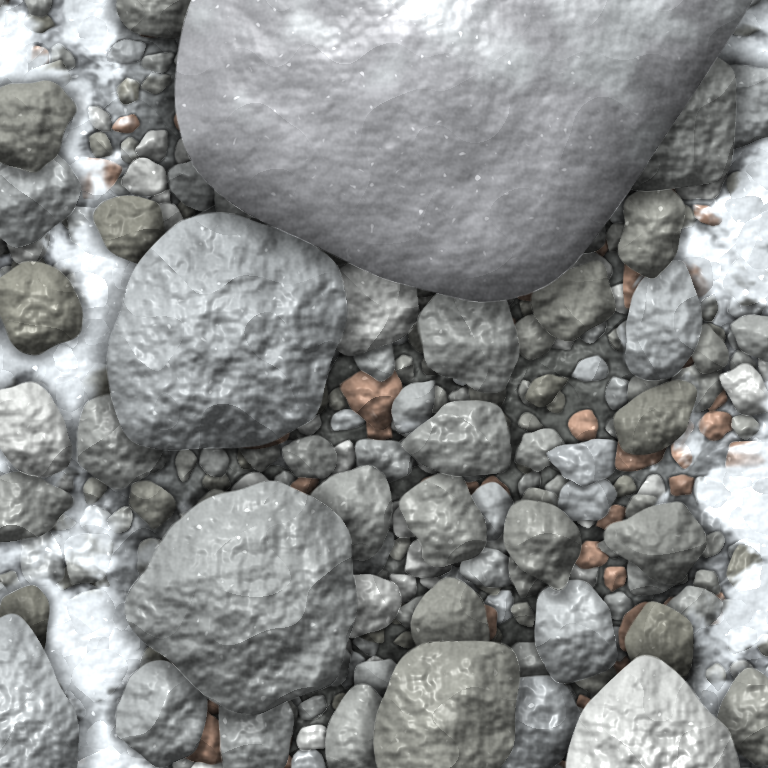
A WebGL 2 fragment shader for this texture:

```glsl
#version 300 es
precision highp float;
uniform vec2 u_resolution;
out vec4 fragColor;

const float TAU = 6.2831853;

struct Surface {
  vec3 tint;
  vec2 tilt;
  float roughness;
  vec2 seed;
};

vec2 hash2(vec2 p) {
  vec3 q = fract(p.xyx * vec3(0.1031, 0.1030, 0.0973));
  q += dot(q, q.yzx + 33.33);
  return fract((q.xx + q.yz) * q.zy);
}

// Gradient noise: value in x, derivative in yz
vec3 gradientNoise(vec2 p) {
  vec2 i = floor(p), f = fract(p);
  vec2 u = f * f * f * (f * (f * 6.0 - 15.0) + 10.0);
  vec2 du = 30.0 * f * f * (f * (f - 2.0) + 1.0);
  vec2 ga = hash2(i) * 2.0 - 1.0, gb = hash2(i + vec2(1, 0)) * 2.0 - 1.0;
  vec2 gc = hash2(i + vec2(0, 1)) * 2.0 - 1.0, gd = hash2(i + 1.0) * 2.0 - 1.0;
  float a = dot(ga, f), b = dot(gb, f - vec2(1, 0));
  float c = dot(gc, f - vec2(0, 1)), d = dot(gd, f - 1.0);
  float k = a - b - c + d;
  float value = a + u.x * (b - a) + u.y * (c - a) + u.x * u.y * k;
  vec2 slope = ga + u.x * (gb - ga) + u.y * (gc - ga) + u.x * u.y * (ga - gb - gc + gd);
  return vec3(value, slope + du * (u.yx * k + vec2(b, c) - a));
}

vec3 fbm(vec2 p, float frequency, int octaves) {
  vec3 sum = vec3(0.0);
  float amp = 1.0;
  for (int i = 0; i < octaves; i++) {
    vec3 n = gradientNoise(p * frequency + float(i) * 7.3);
    sum += amp * vec3(n.x, n.yz * frequency);
    frequency *= 2.1;
    amp *= 0.5;
  }
  return sum;
}

// Adds one soft half-plane; xy gathers the slope, z the weight
void addFace(inout vec3 hull, vec2 p, float angle, float reach, float sharpness) {
  vec2 dir = vec2(cos(angle), sin(angle));
  hull += exp(sharpness * (dot(p, dir) - reach)) * vec3(dir, 1.0);
}

// Lays a domed stone and its contact shadow over a surface
void addStone(inout Surface s, float dist, vec2 slope, float size,
              vec3 tint, float roughness, vec2 seed) {
  s.tint *= mix(0.52, 1.0, smoothstep(-0.02, 0.15, dist / size));
  float soft = max(1.0 / u_resolution.y, 0.0018);
  float cover = 1.0 - smoothstep(-soft, soft, dist);
  float steep = exp(7.0 * min(dist, 0.0) / size);
  s.tint = mix(s.tint, tint, cover);
  s.tilt = mix(s.tilt, slope * (0.22 + 1.25 * steep), cover);
  s.roughness = mix(s.roughness, roughness, cover);
  s.seed = mix(s.seed, seed, step(0.5, cover));
}

// How strongly the water reaches in from the sides
float shore(vec2 p) {
  return smoothstep(0.2, 0.5, abs(p.x - 0.54));
}

vec3 stoneTint(vec2 pick, float rust) {
  vec3 tint = mix(vec3(0.52, 0.52, 0.48), vec3(0.67, 0.69, 0.70), pick.x);
  tint = mix(tint, vec3(0.78, 0.79, 0.78), step(0.88, pick.y));
  return mix(tint, vec3(0.66, 0.54, 0.47), step(pick.y, rust));
}

// Jittered grid of rounded, irregular polygons
void addStones(inout Surface s, vec2 p, float count, float density, float rust, float seed) {
  vec2 grid = p * count + seed * 0.37;
  grid += 0.03 * gradientNoise(grid * 3.0).yz;
  vec2 home = floor(grid - 0.5);
  for (int k = 0; k < 4; k++) {
    vec2 cell = home + vec2(k & 1, k >> 1), id = cell + seed * 31.0;
    vec2 offset = grid - cell - 0.3 - 0.4 * hash2(id);
    float presence = density * (1.0 - 0.3 * shore(cell / count));
    if (dot(offset, offset) > 0.75 || hash2(id + 13.0).x > presence) continue;

    vec2 pick = hash2(id + 57.0), form = hash2(id + 91.0);
    float turn = TAU * form.x, scale = mix(0.8, 1.15, pick.x);
    mat2 spin = mat2(cos(turn), sin(turn), -sin(turn), cos(turn));
    vec2 q = spin * offset / scale;
    q.y *= 1.0 + 0.5 * form.y;
    vec3 hull = vec3(0.0);
    for (int side = 0; side < 6; side++) {
      vec2 r = hash2(id * 1.7 + float(side) * 5.3);
      addFace(hull, q, (float(side) + 0.7 * r.x) * TAU / 6.0, mix(0.4, 0.56, r.y), 15.0);
    }
    float dist = log(hull.z) / 15.0 * scale / count;
    vec2 slope = (hull.xy / hull.z) * spin;
    addStone(s, dist, slope, 1.0 / count, stoneTint(pick, rust), 0.017, form);
  }
}

// One broad, smooth boulder
void addBoulder(inout Surface s, vec2 p) {
  vec2 q = p - vec2(0.58, 0.86) + 0.012 * gradientNoise(p * 9.0).x;
  vec3 hull = vec3(0.0);
  addFace(hull, q, 3.14, 0.36, 28.0);
  addFace(hull, q, 2.5, 0.37, 28.0);
  addFace(hull, q, -2.05, 0.24, 28.0);
  addFace(hull, q, -1.45, 0.28, 28.0);
  addFace(hull, q, -0.58, 0.26, 28.0);
  addFace(hull, q, 1.3, 0.34, 28.0);
  float pale = smoothstep(0.0, 0.5, fbm(p, 8.0, 3).x + 2.2 * (p.y - 0.9));
  vec3 tint = mix(vec3(0.67, 0.675, 0.69), vec3(0.82, 0.84, 0.85), pale);
  addStone(s, log(hull.z) / 28.0, hull.xy / hull.z, 0.32, tint, 0.005, vec2(0.3));
}

// Streaky foam in the gaps
void addFoam(inout Surface s, vec2 p, float water) {
  vec2 drift = p + 0.02 * gradientNoise(p * 9.0).yz;
  float froth = fbm(drift, 10.0, 4).x;
  float foam = smoothstep(-0.05, 0.25, froth + 0.75 * water - 0.48);
  s.tint = mix(s.tint, vec3(0.90, 0.93, 0.95) + 0.1 * froth, foam);
  s.tilt *= 1.0 - foam;
  s.roughness *= 1.0 - 0.8 * foam;
}

// Daylight on wet, creased rock
vec3 shade(Surface s, vec2 p) {
  vec2 q = p + s.seed * 17.0;
  vec3 crease = gradientNoise(q * 11.0 + 3.7);
  vec3 relief = fbm(q, 20.0, 3);
  relief -= 1.3 * sign(crease.x) * vec3(crease.x, crease.yz * 11.0);
  vec3 n = normalize(vec3(s.tilt - relief.yz * s.roughness, 1.0));
  vec3 light = normalize(vec3(-0.25, 0.55, 0.8));
  float diffuse = max(dot(n, light), 0.0);
  float sheen = pow(max(dot(n, normalize(light + vec3(0, 0, 1))), 0.0), 30.0);
  float wet = smoothstep(-0.3, 0.5, gradientNoise(q * 9.0).x);
  float glint = smoothstep(0.36, 0.55, gradientNoise(q * 95.0).x);
  vec3 col = s.tint * (1.0 + 0.2 * fbm(q, 6.0, 2).x + 0.1 * relief.x);
  col *= 0.38 + 0.8 * diffuse;
  return col + s.tint.g * (sheen * 0.5 * wet + glint * 0.45 * diffuse);
}

void main() {
  vec2 p = gl_FragCoord.xy / u_resolution.y;
  float water = shore(p);
  vec3 bed = mix(vec3(0.34, 0.35, 0.34), vec3(0.62, 0.64, 0.66), water);
  Surface s = Surface(bed, vec2(0.0), 0.015, vec2(0.0));

  // Pebbles first, then foam, then larger stones
  addStones(s, p, 25.0, 0.9, 0.16, 1.0);
  addStones(s, p, 14.0, 0.8, 0.14, 2.0);
  addFoam(s, p, water);
  addStones(s, p, 7.5, 0.78, 0.06, 3.0);
  addStones(s, p, 3.7, 0.5, 0.0, 4.0);
  addBoulder(s, p);

  vec3 col = shade(s, p) + 0.05 * gradientNoise(p * 230.0).x;
  fragColor = vec4(clamp(col, 0.0, 1.0), 1.0);
}
```
